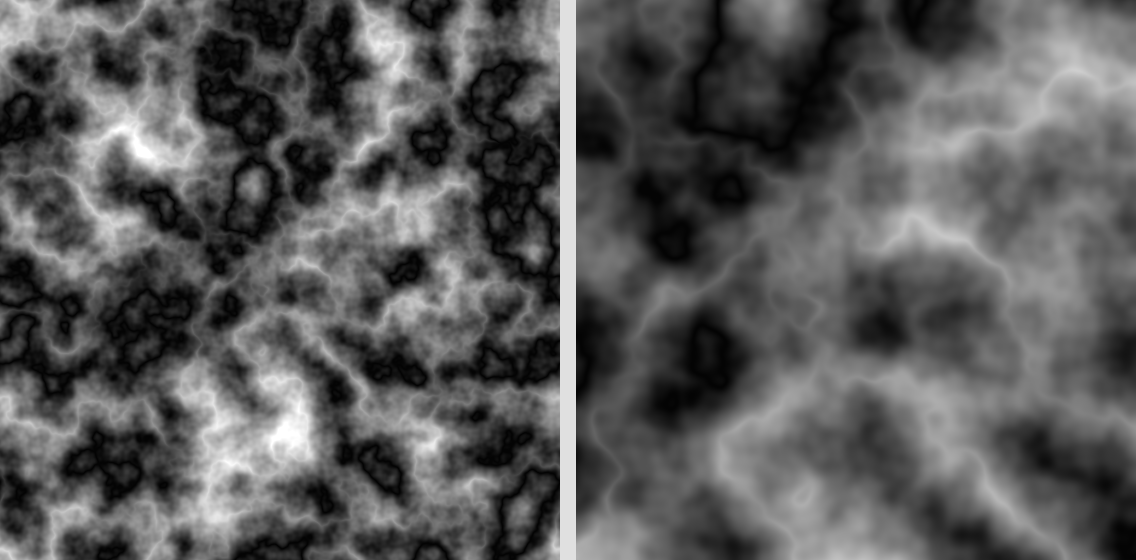
Left: the whole. Right: its middle third, enlarged.
Write a three.js fragment shader that draws this texture.

```glsl
// Tileable grey smoke: soft clouds with bright wiggly veins and thin black creases.
varying vec2 vUv;

#define CLOUD_REPEATS 4.0
#define VEIN_REPEATS 6.0
#define OCTAVES 5
#define PERSISTENCE 0.5
#define BRIGHTNESS 0.57
#define CLOUD_CONTRAST 0.76
#define VEIN_DEPTH 1.2
#define VEIN_SOFTNESS 0.012
#define CREASE_SOFTNESS 0.015

const float TAU = 6.2831853;

// Sine-free hash of a lattice cell and a layer seed, 0 to 1.
float hash(vec3 p) {
  p = fract(p * vec3(0.1031, 0.1030, 0.0973));
  p += dot(p, p.yzx + 33.33);
  return fract((p.x + p.y) * p.z);
}

// Slope contribution of one lattice corner, wrapped to the period.
float corner(vec2 cell, vec2 toPoint, float period, float seed) {
  float angle = TAU * hash(vec3(mod(cell, period), seed));
  return dot(vec2(cos(angle), sin(angle)), toPoint);
}

// Periodic gradient noise, about -0.7 to 0.7.
float gradientNoise(vec2 p, float period, float seed) {
  vec2 cell = floor(p);
  vec2 f = p - cell;
  vec2 blend = f * f * f * (f * (f * 6.0 - 15.0) + 10.0);
  vec2 right = vec2(1.0, 0.0);
  vec2 up = vec2(0.0, 1.0);
  float bottom = mix(corner(cell, f, period, seed),
                     corner(cell + right, f - right, period, seed), blend.x);
  float top = mix(corner(cell + up, f - up, period, seed),
                  corner(cell + 1.0, f - 1.0, period, seed), blend.x);
  return mix(bottom, top, blend.y);
}

// Octave sum; each layer is shifted so that the lattices do not line up.
float fractalNoise(vec2 uv, float repeats, float seed) {
  float sum = 0.0;
  float amplitude = 1.0;
  float period = repeats;
  for (int i = 0; i < OCTAVES; i++) {
    float layer = seed + float(i) * 7.0;
    vec2 shift = fract(layer * vec2(0.618, 0.414));
    sum += amplitude * gradientNoise(uv * period + shift, period, layer);
    amplitude *= PERSISTENCE;
    period *= 2.0;
  }
  return sum;
}

// Absolute value with a rounded tip.
float softAbs(float x, float softness) {
  return sqrt(x * x + softness * softness);
}

void main() {
  // Broad light and dark masses.
  float clouds = fractalNoise(vUv, CLOUD_REPEATS, 11.0);

  // Distance from the zero contours, where the bright veins run.
  float veinDistance = softAbs(fractalNoise(vUv, VEIN_REPEATS, 71.0), VEIN_SOFTNESS);

  // Negative values fold back up, leaving black creases in the dark areas.
  float smoke = BRIGHTNESS + CLOUD_CONTRAST * clouds - VEIN_DEPTH * veinDistance;
  float grey = softAbs(smoke, CREASE_SOFTNESS);

  gl_FragColor = vec4(vec3(clamp(grey, 0.0, 1.0)), 1.0);
}
```
